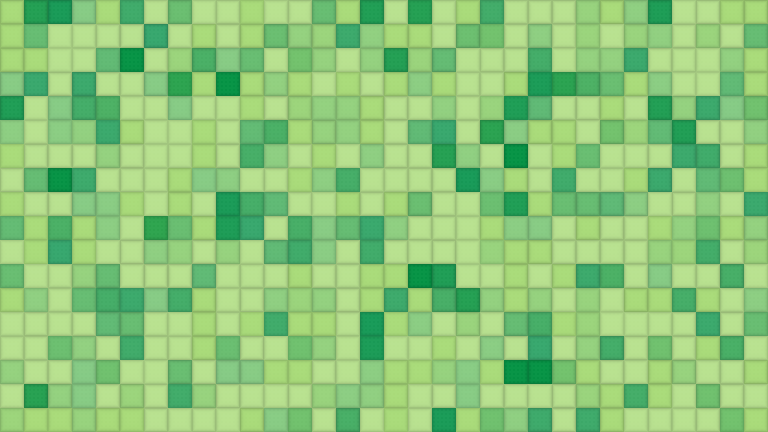
Give the GLSL for this pattern, as a WebGL 1 fragment shader.

```glsl
precision highp float;

uniform vec2 u_resolution;

float hash(vec2 p) {
  vec3 q = fract(vec3(p.xyx) * 0.1031);
  q += dot(q, q.yzx + 33.33);
  return fract((q.x + q.y) * q.z);
}

// Weighted choice among six greens, from pale to deep
vec3 tileColor(vec2 id) {
  float pick = hash(id + 7.0);
  float shift = hash(id + 71.0);
  vec3 color = vec3(0.725, 0.885, 0.565);
  color = mix(color, vec3(0.665, 0.860, 0.480), step(0.40, pick));
  color = mix(color, vec3(0.570, 0.815, 0.505), step(0.57, pick));
  color = mix(color, vec3(0.415, 0.745, 0.445), step(0.74, pick));
  color = mix(color, vec3(0.260, 0.675, 0.415), step(0.84, pick));
  color = mix(color, vec3(0.140, 0.625, 0.330), step(0.93, pick));
  color = mix(color, vec3(0.030, 0.580, 0.275), step(0.98, pick));

  // Middle tones drift slightly between leaf green and teal
  float middle = step(0.57, pick) * step(pick, 0.98);
  return color + middle * (shift - 0.5) * vec3(0.09, 0.04, -0.04);
}

void main() {
  vec2 grid = gl_FragCoord.xy / u_resolution.y * 18.0;
  vec2 id = floor(grid);
  vec2 cell = fract(grid);
  vec3 color = tileColor(id);

  // Faint woven mesh, stronger on deep tiles
  vec2 weave = 0.5 + 0.5 * cos(cell * 6.2831853 * 6.0);
  color += 0.025 * (1.0 - color.r) * (max(weave.x, weave.y) - 0.68);

  // Soft shadow along the seams, uneven from tile to tile
  vec2 edge = min(cell, 1.0 - cell);
  vec2 seam = exp(-edge * 17.0);
  float depth = mix(0.16, 0.26, hash(id + 137.0));
  color *= 1.0 - depth * max(seam.x, seam.y);

  // Slight light falloff within each tile
  color *= 1.0 + 0.012 * (cell.y - 0.5);

  gl_FragColor = vec4(color, 1.0);
}
```
